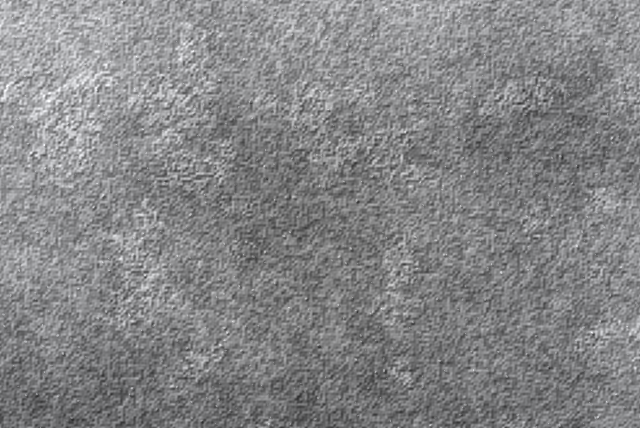
Give the GLSL for this texture, as a Shadertoy shader.

```glsl
// Weathered grey concrete: gritty grain lit from the upper left, soft stains and worn flakes.

#define BASE_TONE 0.502
#define GRAIN_SCALE 165.0
#define GRAIN_CONTRAST 0.27
#define RELIEF_CONTRAST 0.17
#define STAIN_CONTRAST 0.22
#define FLAKE_CONTRAST 0.055
#define SPECK_SCALE 48.0
#define SPECK_CONTRAST 0.20
#define LIGHT_STEP vec2(-0.0028, 0.0036)
#define COOL_TINT vec3(0.994, 0.998, 1.014)
#define WARM_TINT vec3(1.002, 1.001, 0.997)

float hash(vec2 p) {
    vec3 q = fract(p.xyx * vec3(0.1031, 0.1030, 0.0973));
    q += dot(q, q.yzx + 33.33);
    return fract((q.x + q.y) * q.z);
}

float noise(vec2 p) {
    vec2 cell = floor(p), f = fract(p);
    f = f * f * (3.0 - 2.0 * f);
    return mix(mix(hash(cell), hash(cell + vec2(1, 0)), f.x),
               mix(hash(cell + vec2(0, 1)), hash(cell + 1.0), f.x), f.y);
}

// Fractal noise, centred on zero; each octave is turned to hide the lattice.
float fbm(vec2 p, int octaves) {
    float sum = 0.0, amp = 0.5;
    for (int i = 0; i < octaves; i++) {
        sum += amp * (noise(p) - 0.5);
        p = mat2(1.6, 1.2, -1.2, 1.6) * p + 17.3;
        amp *= 0.55;
    }
    return sum;
}

// Grit height, from fine grains to small clumps.
float grit(vec2 p) {
    mat2 turn = mat2(0.8, 0.6, -0.6, 0.8);
    return (noise(p * GRAIN_SCALE + 40.0) - 0.5)
         + 0.60 * (noise(turn * p * GRAIN_SCALE * 0.55 + 90.0) - 0.5)
         + 0.35 * (noise(p * turn * GRAIN_SCALE * 0.26 + 140.0) - 0.5);
}

float spot(vec2 p, vec2 centre, vec2 radius) {
    vec2 d = (p - centre) / radius;
    return exp(-dot(d, d));
}

// Broad light and dark areas of the slab.
float slabTone(vec2 p) {
    vec2 q = p + 0.12 * vec2(fbm(p * 5.0, 4), fbm(p * 5.0 + 31.0, 4));
    float tone = BASE_TONE;
    tone += 0.13 * smoothstep(0.55, 1.08, q.y);
    tone += 0.10 * spot(q, vec2(0.0, 0.85), vec2(0.32, 0.38));
    tone += 0.03 * spot(q, vec2(0.15, 0.35), vec2(0.30, 0.20));
    tone -= 0.06 * spot(q, vec2(0.68, 0.52), vec2(0.28, 0.30));
    tone -= 0.08 * smoothstep(0.30, -0.02, q.y);
    tone -= 0.05 * smoothstep(1.04, 1.10, q.x) * smoothstep(0.35, 0.75, q.y);
    tone += 0.05 * spot(q, vec2(1.01, 0.50), vec2(0.10, 0.12));
    tone += 0.06 * smoothstep(1.36, 1.52, q.x);
    return tone;
}

// Sparse raised chips: bright faces with a shadow on the lower right.
float specks(vec2 p) {
    vec2 g = p * SPECK_SCALE, cell = floor(g);
    float sum = 0.0;
    for (int y = -1; y <= 1; y++)
    for (int x = -1; x <= 1; x++) {
        vec2 id = cell + vec2(x, y);
        float pick = hash(id + 7.0);
        vec2 d = g - id - vec2(hash(id + 51.0), hash(id + 83.0));
        float angle = 6.283 * hash(id + 119.0);
        vec2 axis = vec2(cos(angle), sin(angle));
        vec2 r = vec2(dot(d, axis), 1.5 * dot(d, vec2(-axis.y, axis.x)));
        float size = mix(0.08, 0.22, hash(id + 147.0));
        float face = 1.0 - smoothstep(0.4 * size, 1.3 * size, length(r));
        float shade = 1.0 - smoothstep(0.4 * size, 1.5 * size, length(d - vec2(0.16, -0.19)));
        sum += smoothstep(0.72, 1.0, pick) * (face - 0.55 * shade * (1.0 - face));
    }
    return sum;
}

void mainImage(out vec4 fragColor, in vec2 fragCoord) {
    vec2 p = fragCoord / iResolution.y;

    // Stains and mottling
    float tone = slabTone(p);
    tone += STAIN_CONTRAST * (0.5 * fbm(p * 4.0 + 11.0, 4) + 0.55 * fbm(p * 17.0 + 63.0, 4));

    // Worn flakes with ragged, lit rims
    float wear = fbm(p * 6.5 + 205.0, 6);
    float wearToLight = fbm((p + 1.5 * LIGHT_STEP) * 6.5 + 205.0, 6);
    float flake = smoothstep(0.13, 0.19, wear);
    float rim = flake - smoothstep(0.13, 0.19, wearToLight);
    tone += FLAKE_CONTRAST * (flake + 0.9 * rim);

    // Grain and its relief
    float height = grit(p);
    float relief = height - grit(p + LIGHT_STEP);
    float rough = 0.85 + 0.35 * flake + 0.5 * (tone - BASE_TONE);
    tone += rough * (GRAIN_CONTRAST * 0.75 * height + RELIEF_CONTRAST * relief);
    tone += SPECK_CONTRAST * specks(p);

    // Cool grey, warmer in the worn middle
    float warmth = spot(p, vec2(0.75, 0.42), vec2(0.38, 0.40));
    vec3 color = tone * mix(COOL_TINT, WARM_TINT, 0.8 * warmth);
    fragColor = vec4(clamp(color, 0.0, 1.0), 1.0);
}
```
